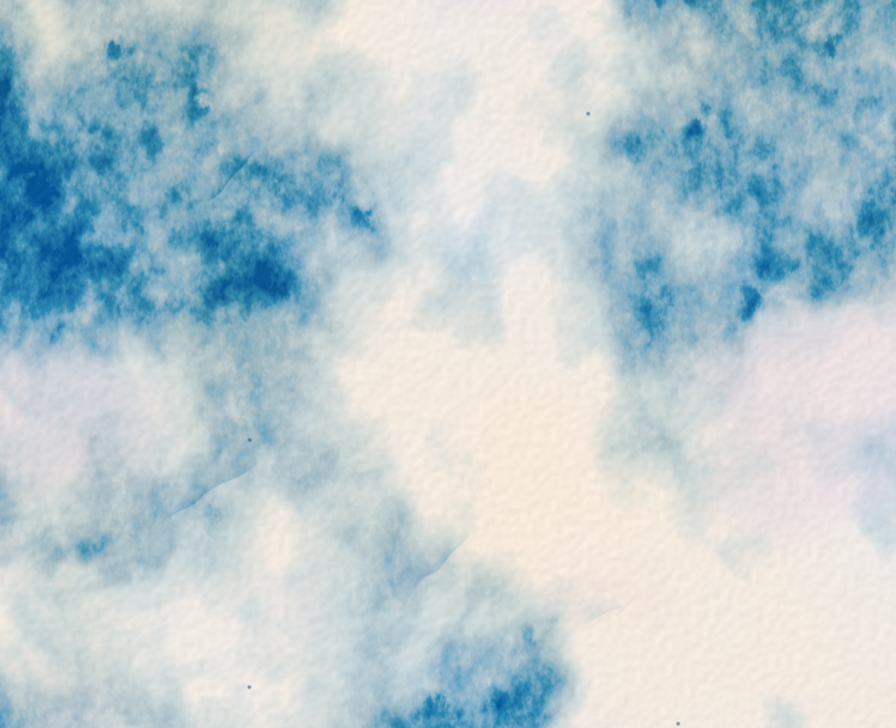
Reproduce this texture procedurally as a WebGL 1 fragment shader.

```glsl
precision highp float;
// Pale blue watercolour washes with granulated blooms on cream paper.

uniform vec2 u_resolution;

const vec3 CREAM = vec3(0.945, 0.915, 0.885);
const vec3 MIST = vec3(0.79, 0.84, 0.845);
const vec3 HAZE = vec3(0.64, 0.74, 0.785);
const vec3 SKY = vec3(0.46, 0.66, 0.76);
const vec3 CERULEAN = vec3(0.18, 0.53, 0.68);
const vec3 COBALT = vec3(0.03, 0.34, 0.58);
const vec3 LILAC = vec3(0.89, 0.83, 0.89);

float hash(vec2 p) {
  vec3 q = fract(vec3(p.xyx) * 0.1031);
  q += dot(q, q.yzx + 33.33);
  return fract((q.x + q.y) * q.z);
}

vec2 hash2(vec2 p) {
  return vec2(hash(p), hash(p + 71.7));
}

float valueNoise(vec2 p) {
  vec2 cell = floor(p);
  vec2 f = fract(p);
  f = f * f * (3.0 - 2.0 * f);
  float low = mix(hash(cell), hash(cell + vec2(1.0, 0.0)), f.x);
  float high = mix(hash(cell + vec2(0.0, 1.0)), hash(cell + 1.0), f.x);
  return 2.0 * mix(low, high, f.y) - 1.0;
}

// Layered noise scaled to a standard deviation of about one.
float fbm(vec2 p, float gain) {
  mat2 turn = mat2(1.6, 1.2, -1.2, 1.6);
  float sum = 0.0;
  float energy = 0.0;
  float amplitude = 1.0;
  for (int i = 0; i < 4; i++) {
    sum += amplitude * valueNoise(p);
    energy += amplitude * amplitude;
    amplitude *= gain;
    p = turn * p + 17.3;
  }
  return sum / (0.43 * sqrt(energy));
}

// Small dark drops of pigment, one in some of the grid cells.
float drips(vec2 p, float scale, float chance) {
  vec2 cell = floor(p * scale);
  float ink = 0.0;
  for (int y = -1; y <= 1; y++) {
    for (int x = -1; x <= 1; x++) {
      vec2 id = cell + vec2(float(x), float(y));
      vec2 center = id + 0.2 + 0.6 * hash2(id + 40.0);
      float radius = mix(0.08, 0.26, hash(id + 9.0));
      float d = length((p * scale - center) * vec2(1.0, 0.75));
      ink += step(hash(id + 23.0), chance) * (1.0 - smoothstep(radius * 0.3, radius, d));
    }
  }
  return ink;
}

// Short fold that holds pigment on one side and fades out along its length.
float crease(vec2 p, vec2 center, float angle, float halfLength) {
  vec2 d = p - center;
  float along = dot(d, vec2(cos(angle), sin(angle)));
  float across = dot(d, vec2(-sin(angle), cos(angle))) + 0.006 * valueNoise(p * 28.0);
  float fade = 1.0 - smoothstep(halfLength * 0.4, halfLength, abs(along));
  float pool = smoothstep(-0.002, 0.002, across) * exp(-max(across, 0.0) * 75.0);
  return pool * fade;
}

float ramp(float a, float b, float x) {
  return clamp((x - a) / (b - a), 0.0, 1.0);
}

vec3 pigment(float tone) {
  vec3 color = mix(CREAM, MIST, ramp(-1.04, -0.10, tone));
  color = mix(color, HAZE, ramp(-0.10, 0.61, tone));
  color = mix(color, SKY, ramp(0.61, 1.28, tone));
  color = mix(color, CERULEAN, ramp(1.28, 1.88, tone));
  return mix(color, COBALT, ramp(1.88, 2.65, tone));
}

void main() {
  vec2 p = gl_FragCoord.xy / u_resolution.y;
  float aspect = u_resolution.x / u_resolution.y;

  // Broad washes, bent by a slow warp, darker towards the left edge.
  vec2 bend = vec2(fbm(p * 5.0 + 3.1, 0.5), fbm(p * 5.0 + 58.4, 0.5));
  vec2 q = p + 0.022 * bend;
  float tone = 0.70 * fbm(q * vec2(3.4, 3.0) + 12.7, 0.45);
  tone += 0.52 * fbm(q * vec2(8.2, 6.8) + 31.9, 0.5);
  tone += 0.45 * exp(-p.x * 4.0) - 0.08;

  // Pigment settles into ragged grains and drops where the wash is wet.
  float wet = smoothstep(-0.4, 1.5, tone);
  vec2 ragged = p + 0.006 * vec2(valueNoise(p * 60.0), valueNoise(p * 60.0 + 44.0));
  tone += mix(0.07, 0.30, wet) * fbm(p * vec2(42.0, 30.0) + 5.0, 0.7);
  tone += 0.85 * smoothstep(0.4, 1.3, tone) * drips(ragged, 9.0, 0.4);

  // A few folds and stray specks.
  float speck = 0.0;
  for (int i = 0; i < 4; i++) {
    vec2 seed = vec2(float(i) * 3.7 + 2.0, 8.0);
    vec2 spot = (0.15 + 0.7 * hash2(seed)) * vec2(aspect, 1.0);
    float angle = mix(0.45, 0.9, hash(seed + 5.0));
    tone += 0.75 * crease(p, spot, angle, mix(0.04, 0.11, hash(seed + 6.0)));
    vec2 fleck = hash2(seed + 30.0) * vec2(aspect, 1.0);
    speck += 1.0 - smoothstep(0.001, 0.004, length(p - fleck));
  }

  // Colour, a faint lilac bleed, warm and cool drift, and paper tooth.
  vec3 color = pigment(tone);
  float bleed = smoothstep(0.9, 2.0, fbm(p * 2.6 + 83.0, 0.4));
  color = mix(color, LILAC, 0.4 * bleed * (1.0 - wet));
  color += vec3(0.010, 0.0, -0.014) * fbm(p * 3.0 + 140.0, 0.5);
  float tooth = valueNoise(p * 120.0) - valueNoise(p * 120.0 + vec2(0.5, -0.5));
  color += 0.016 * tooth + 0.006 * valueNoise(p * 230.0);
  color = mix(color, COBALT * 0.8, 0.5 * min(speck, 1.0));
  gl_FragColor = vec4(clamp(color, 0.0, 1.0), 1.0);
}
```
